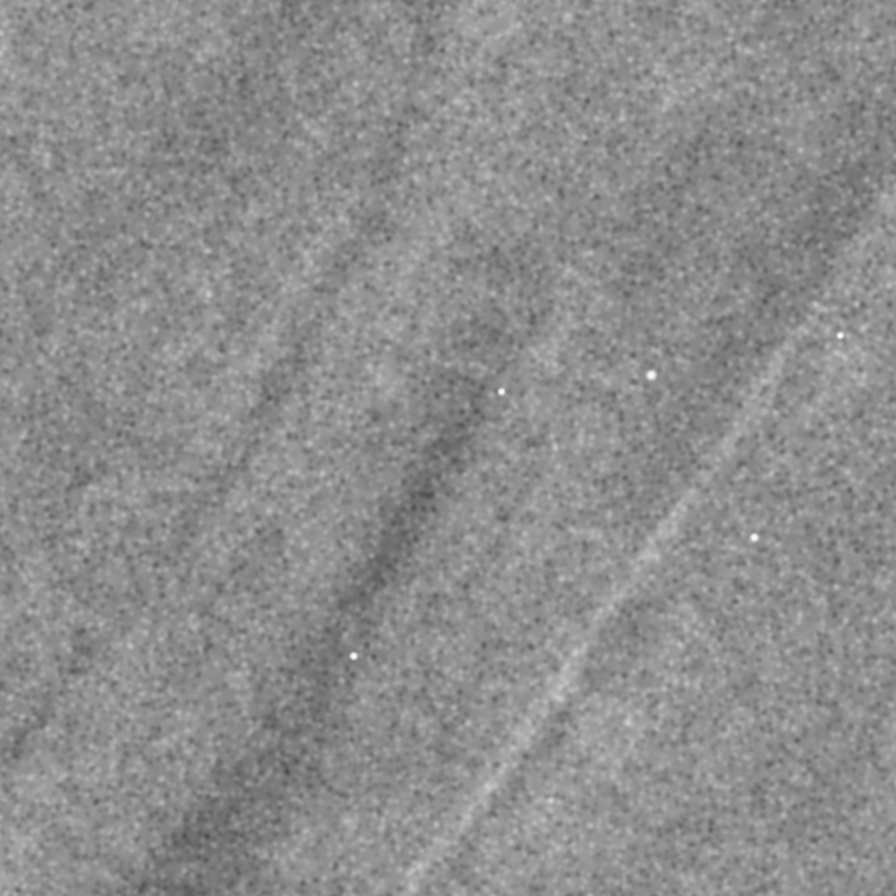
Give the GLSL for this texture, as a WebGL 1 fragment shader.

```glsl
precision highp float;

uniform vec2 u_resolution;

const float BASE_GRAY = 0.558;
const float SPECK_GRAY = 0.97;
const float SLANT = 0.84; // horizontal offset to distance across a streak

vec2 hash2(vec2 cell) {
  vec3 q = fract(cell.xyx * vec3(0.1031, 0.1030, 0.0973));
  q += dot(q, q.yzx + 33.33);
  return fract((q.xx + q.yz) * q.zy);
}

// Cellular noise: soft round blobs of random sign, one per jittered cell
float blobNoise(vec2 p, float seed) {
  vec2 cell = floor(p);
  float sum = 0.0;
  for (int j = -1; j <= 1; j++) {
    for (int i = -1; i <= 1; i++) {
      vec2 id = cell + vec2(float(i), float(j));
      vec2 d = id + hash2(id + seed) - p;
      float falloff = max(0.0, 1.0 - dot(d, d));
      float weight = 2.0 * hash2(id + seed + 57.0).x - 1.0;
      sum += weight * falloff * falloff * falloff;
    }
  }
  return sum;
}

// Horizontal offset from the curve x = c.x + c.y * y + c.z * y * y
float curveOffset(vec2 p, vec3 c) {
  return p.x - (c.x + p.y * (c.y + p.y * c.z));
}

float ridge(float offset, float width) {
  float d = offset * SLANT / width;
  return exp(-d * d);
}

// Soft window along the height
float span(float y, float low, float high, float soft) {
  return smoothstep(low - soft, low + soft, y)
       * (1.0 - smoothstep(high - soft, high + soft, y));
}

float speckMask(vec2 p) {
  float mask = 0.0;
  for (int i = 0; i < 5; i++) {
    vec2 id = vec2(float(i) * 7.0 + 3.0, 19.0);
    vec2 center = hash2(id) * vec2(0.6, 0.7) + vec2(0.38, 0.22);
    float radius = mix(0.005, 0.009, hash2(id + 5.0).x);
    mask = max(mask, 1.0 - smoothstep(0.2 * radius, radius, length(p - center)));
  }
  return mask;
}

// Slanted dark and bright bands
float streaks(vec2 p) {
  float y = p.y;
  float fold = curveOffset(p, vec3(-0.151, 1.035, -0.389));
  float shade = curveOffset(p, vec3(0.190, 0.722, -0.228));
  float thread = curveOffset(p, vec3(0.456, 0.717, -0.030));
  float side = curveOffset(p, vec3(0.359, 0.720, 0.0));
  float haze = curveOffset(p, vec3(-0.490, 0.830, 0.0));

  // Long thin fold with lighter flanks
  float sum = -0.062 * ridge(fold, 0.017) * mix(0.7, 1.0, smoothstep(0.2, 0.6, y));
  sum += 0.045 * ridge(fold + 0.040, 0.012) * span(y, 0.58, 0.78, 0.06);
  sum += 0.038 * ridge(fold - 0.080, 0.060) * smoothstep(0.35, 0.85, y);
  sum += 0.030 * ridge(fold - 0.070, 0.045) * span(y, -0.2, 0.25, 0.10);

  // Dark central shadow, wider towards its foot
  float shadeWidth = mix(0.050, 0.018, smoothstep(0.05, 0.50, y));
  sum -= 0.100 * ridge(shade, shadeWidth) * span(y, -0.2, 0.52, 0.08);
  sum -= 0.030 * ridge(shade, 0.035) * span(y, 0.50, 0.66, 0.06);
  sum -= 0.045 * ridge(side, 0.020) * span(y, 0.15, 0.36, 0.07);

  // Bright thread between a dark side and a pale side
  sum += 0.085 * ridge(thread, 0.011);
  sum -= 0.040 * ridge(thread - 0.032, 0.014) * span(y, 0.04, 0.34, 0.08);
  sum -= 0.045 * ridge(thread + 0.065, 0.045) * smoothstep(0.30, 0.70, y);
  sum += 0.050 * ridge(thread - 0.075, 0.030) * span(y, 0.50, 0.75, 0.07);
  sum += 0.035 * ridge(thread - 0.150, 0.090) * span(y, 0.08, 0.28, 0.10);

  // Broad dim haze in the upper corner
  sum -= 0.050 * ridge(haze, 0.050) * smoothstep(0.60, 0.90, y);
  return sum;
}

// Fine grain over coarser mottling drawn out along the streaks
float grain(vec2 p) {
  vec2 along = normalize(vec2(0.57, 0.82));
  vec2 turned = vec2(dot(p, vec2(along.y, -along.x)), dot(p, along));
  float sum = 0.100 * blobNoise(p * 150.0, 11.0);
  sum += 0.038 * blobNoise(turned * 65.0, 23.0);
  sum += 0.024 * blobNoise(turned * vec2(24.0, 13.0), 41.0);
  return sum + 0.026 * blobNoise(turned * vec2(9.0, 4.0), 67.0);
}

void main() {
  vec2 p = gl_FragCoord.xy / u_resolution;
  float wobble = 0.004 * sin(p.y * 21.0 + 1.0) + 0.002 * sin(p.y * 47.0);
  float gray = BASE_GRAY + streaks(p + vec2(wobble, 0.0)) + grain(p);
  gray = mix(gray, SPECK_GRAY, speckMask(p));
  gl_FragColor = vec4(vec3(gray), 1.0);
}
```
